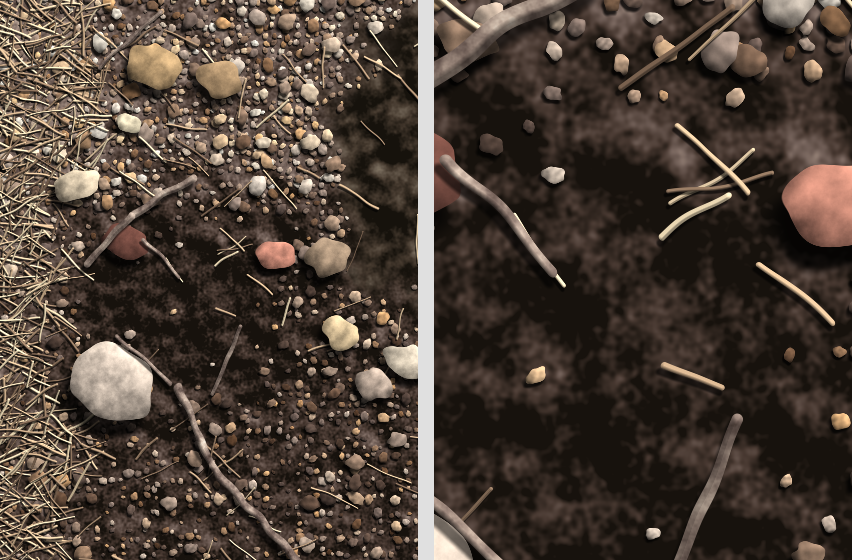
Left: the whole. Right: its middle third, enlarged.
Give the GLSL for this texture, as a Shadertoy shader.

```glsl
// Sunlit garden soil: crumbly dark earth, gravel, dry straw and a rough clod.
// Gradient noise gives the relief; jittered cells scatter pebbles and straw,
// and a few larger stones and twigs lie on top. Units are canvas heights.

const vec2 SUN = vec2(0.5, 0.866);
const vec3 EARTH[6] = vec3[6](
    vec3(0.09, 0.07, 0.05), vec3(0.28, 0.22, 0.19), vec3(0.45, 0.38, 0.35),
    vec3(0.64, 0.56, 0.51), vec3(0.84, 0.76, 0.69), vec3(0.96, 0.94, 0.89));

// Large stones: centre, radius, tone (a negative tone marks a reddish stone)
const vec4 STONES[11] = vec4[11](
    vec4(0.198, 0.316, 0.088, 0.84), vec4(0.225, 0.569, 0.047, -0.40),
    vec4(0.490, 0.546, 0.042, -0.76), vec4(0.586, 0.542, 0.047, 0.66),
    vec4(0.139, 0.668, 0.047, 0.90), vec4(0.276, 0.882, 0.056, 0.74),
    vec4(0.390, 0.859, 0.048, 0.66), vec4(0.608, 0.405, 0.040, 0.88),
    vec4(0.725, 0.355, 0.045, 0.92), vec4(0.668, 0.314, 0.037, 0.74),
    vec4(0.229, 0.781, 0.027, 1.00));

// Twigs: start and end points
const vec4 TWIGS[8] = vec4[8](
    vec4(0.345, 0.680, 0.234, 0.616), vec4(0.234, 0.616, 0.156, 0.531),
    vec4(0.319, 0.310, 0.378, 0.167), vec4(0.378, 0.167, 0.540, -0.01),
    vec4(0.208, 0.400, 0.306, 0.316), vec4(0.430, 0.414, 0.378, 0.297),
    vec4(0.287, 0.980, 0.180, 0.880), vec4(0.260, 0.575, 0.320, 0.505));

vec2 hash2(vec2 p) {
    vec3 a = fract(p.xyx * vec3(0.1031, 0.1030, 0.0973));
    a += dot(a, a.yzx + 33.33);
    return fract((a.xx + a.yz) * a.zy);
}

float corner(vec2 cell, vec2 f, vec2 o) {
    return dot(hash2(cell + o) * 2.0 - 1.0, f - o);
}

float noise(vec2 p) {
    vec2 i = floor(p), f = fract(p), u = f * f * (3.0 - 2.0 * f);
    return mix(mix(corner(i, f, vec2(0, 0)), corner(i, f, vec2(1, 0)), u.x),
               mix(corner(i, f, vec2(0, 1)), corner(i, f, vec2(1, 1)), u.x), u.y);
}

float fbm(vec2 p) {
    float sum = 0.0, amp = 1.0;
    for (int i = 0; i < 5; i++) {
        sum += amp * noise(p);
        p = mat2(1.6, 1.2, -1.2, 1.6) * p + 7.3;
        amp *= 0.6;
    }
    return sum;
}

vec3 earth(float tone) {
    float t = clamp(tone, 0.0, 0.999) * 5.0;
    int i = int(t);
    return mix(EARTH[i], EARTH[i + 1], fract(t));
}

// Regions of the ground
float blob(vec2 p, vec2 centre, vec2 radii) {
    return 1.0 - smoothstep(0.75, 1.2, length((p - centre) / radii) + 0.4 * noise(p * 11.0));
}
float clodArea(vec2 p) { return blob(p, vec2(0.78, 0.72), vec2(0.21, 0.27)); }
float hollowArea(vec2 p) { return blob(p, vec2(0.37, 0.47), vec2(0.22, 0.20)); }
float strawArea(vec2 p) {
    float edge = 0.10 + 0.07 * smoothstep(0.65, 0.95, p.y) + 0.10 * noise(p * 8.0);
    return 1.0 - smoothstep(edge - 0.03, edge + 0.05, p.x);
}
float gravelArea(vec2 p) {
    float amount = 0.33 + 0.5 * smoothstep(0.55, 0.72, p.y) + 0.15 * smoothstep(0.4, 0.55, p.x);
    return amount - 0.3 * hollowArea(p) - clodArea(p);
}

// Relief lit from the sun side
float relief(vec2 p, float reach) { return fbm(p) - fbm(p + SUN * reach); }

float stoneEdge(vec2 q, float angle, float seed) {
    float c = cos(angle), s = sin(angle);
    q = mat2(c, -s, s, c) * q;
    q.y *= 1.15 + 0.4 * fract(seed * 7.3);
    return length(q) - 0.88 + 0.4 * noise(q * 1.4 + seed * 37.0);
}

void addStone(inout vec3 col, vec2 p, vec2 centre, float r, float angle, float seed, vec3 tint, float px) {
    vec2 q = (p - centre) / r;
    float rr = dot(q, q), w = px / r;
    if (rr > 4.0) return;
    col *= 0.25 + 0.75 * smoothstep(-0.2, 0.2, stoneEdge(q + SUN * 0.38, angle, seed));
    vec3 n = normalize(vec3(q * (0.25 + 0.75 * rr), 0.75));
    float lit = max(dot(n, normalize(vec3(SUN, 0.9))), 0.0);
    lit += 0.35 * noise(q * 2.3 + seed * 91.0) + 0.2 * fbm(p * 70.0);
    float mask = 1.0 - smoothstep(-w, w, stoneEdge(q, angle, seed));
    col = mix(col, tint * (0.25 + 0.95 * max(lit, 0.0)), mask);
}

float segment(vec2 p, vec2 a, vec2 b) {
    vec2 d = b - a;
    return length(p - a - d * clamp(dot(p - a, d) / dot(d, d), 0.0, 1.0));
}

void addTwig(inout vec3 col, vec2 p, vec2 a, vec2 b, float w, vec3 tint, float px) {
    float d = segment(p, a, b);
    if (d > w * 5.0) return;
    col *= 0.4 + 0.6 * smoothstep(w * 0.5, w * 1.5, segment(p + SUN * w * 2.0, a, b));
    float lit = 0.75 + 0.4 * (segment(p + SUN * w, a, b) - d) / w;
    col = mix(col, tint * lit, 1.0 - smoothstep(w - px, w + px, d));
}

void addPebbles(inout vec3 col, vec2 p, float size, float layer, float px) {
    for (int k = 0; k < 9; k++) {
        vec2 id = floor(p / size) + vec2(k % 3 - 1, k / 3 - 1);
        vec2 h = hash2(id + layer * 57.0), g = hash2(id + layer * 57.0 + 211.0);
        vec2 centre = (id + 0.25 + 0.5 * h) * size;
        if (g.x > gravelArea(centre) * (1.0 - 0.22 * layer)) continue;
        float tone = 0.24 + 0.62 * fract(g.y * 17.0) + 0.16 * smoothstep(0.5, 0.75, centre.y);
        vec3 tint = earth(tone) * mix(vec3(1), vec3(1.06, 0.9, 0.68), h.x * h.x);
        addStone(col, p, centre, size * (0.25 + 0.27 * g.y), h.y * 6.28, h.x, tint, px);
    }
}

void addStraw(inout vec3 col, vec2 p, float size, float layer, float px) {
    for (int k = 0; k < 9; k++) {
        vec2 id = floor(p / size) + vec2(k % 3 - 1, k / 3 - 1);
        vec2 h = hash2(id + layer * 83.0 + 400.0), g = hash2(id + layer * 83.0 + 900.0);
        vec2 centre = (id + h) * size;
        if (g.x > strawArea(centre) + 0.035) continue;
        float angle = 0.3 + (g.y - 0.5) * 2.6;
        vec2 reach = vec2(cos(angle), sin(angle)) * size * (0.4 + 0.5 * h.x);
        addTwig(col, p, centre - reach, centre + reach, 0.0011 + 0.001 * h.y,
                earth(0.42 + 0.65 * fract(h.x * 13.0)) * vec3(1.06, 1.0, 0.88), px);
    }
}

void mainImage(out vec4 fragColor, in vec2 fragCoord) {
    vec2 p = fragCoord / iResolution.y;
    float px = 0.6 / iResolution.y;

    // Soil and clod
    float sunny = smoothstep(0.5, 0.8, p.y);
    float tone = 0.13 + 0.17 * sunny + 0.1 * strawArea(p) - 0.08 * hollowArea(p);
    tone += 0.42 * relief(p * 17.0, 0.3) + 0.2 * noise(p * 190.0);
    vec3 col = earth(tone);
    vec3 clod = earth(0.1 + 0.5 * relief(p * 13.0 + 5.0, 0.35)) * vec3(0.95, 1.0, 0.93);
    col = mix(col, clod, clodArea(p));

    // Scattered gravel, then straw
    for (int i = 0; i < 3; i++) addPebbles(col, p, 0.015 * pow(1.65, float(i)), float(i), px);
    vec2 bent = p + 0.008 * vec2(noise(p * 22.0), noise(p * 22.0 + 40.0));
    for (int i = 0; i < 8; i++) addStraw(col, bent, 0.05, float(i), px);

    // Large stones and twigs
    for (int i = 0; i < 11; i++) {
        vec4 s = STONES[i];
        vec2 h = hash2(vec2(i, 31));
        vec3 hue = s.w < 0.0 ? vec3(1.12, 0.85, 0.8) : mix(vec3(1.05), vec3(1.08, 1.0, 0.8), h.x);
        addStone(col, p, s.xy, s.z, (h.y - 0.5) * 1.2, h.x, earth(abs(s.w)) * hue, px);
    }
    for (int i = 0; i < 8; i++) {
        float width = i < 4 ? 0.0065 : 0.0035;
        addTwig(col, bent, TWIGS[i].xy, TWIGS[i].zw, width, earth(0.55 + 0.5 * fbm(p * 40.0)), px);
    }
    fragColor = vec4(clamp(col, 0.0, 1.0), 1.0);
}
```
